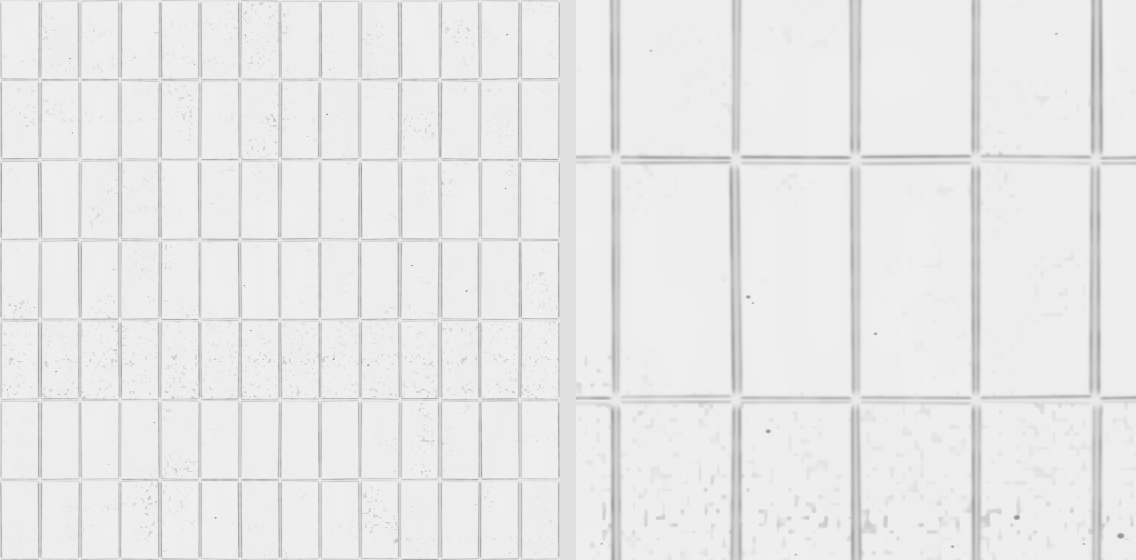
Left, the full canvas; right, a detail of the centre.
Reproduce this texture procedurally as a three.js fragment shader.

```glsl
// White upright wall tiles in a straight 14 by 7 grid with thin grey joints.
// Each tile gets its own slightly skewed edges, uneven edge lines, chips and
// stippled wear; all noise lattices wrap, so the canvas tiles seamlessly.
varying vec2 vUv;

const vec2 GRID = vec2(14.0, 7.0);
const vec2 HALF_JOINT = vec2(0.0024, 0.0017);
const float SOFT = 0.0009;
const vec3 GLAZE = vec3(0.932);
const vec3 GROUT = vec3(0.83);
const vec3 PALE_GROUT = vec3(0.915);
const vec3 EDGE_GREY = vec3(0.61);
const vec3 CHIP_GREY = vec3(0.48);

float hash(vec2 p) {
  vec3 q = fract(p.xyx * vec3(0.1031, 0.1030, 0.0973));
  q += dot(q, q.yzx + 33.33);
  return fract((q.x + q.y) * q.z);
}

// Value noise on a lattice of whole cells that wraps at the canvas edges
float wrapNoise(vec2 uv, vec2 cells, float seed) {
  vec2 p = uv * cells;
  vec2 i = floor(p);
  vec2 f = fract(p);
  f = f * f * (3.0 - 2.0 * f);
  vec2 a = mod(i, cells) + seed;
  vec2 b = mod(i + 1.0, cells) + seed;
  return mix(mix(hash(a), hash(vec2(b.x, a.y)), f.x),
             mix(hash(vec2(a.x, b.y)), hash(b), f.x), f.y);
}

// Inset of one tile side, leaning from one random value to another
float sideInset(vec2 cell, float side, float along, float halfJoint) {
  float lean = mix(hash(cell + side), hash(cell + side + 7.3), along);
  return halfJoint * mix(0.55, 1.4, lean);
}

float line(float d, float width) {
  return exp(-d * d / (width * width));
}

// Random darkness of one tile side
float sideTone(vec2 cell, float side, float low) {
  return mix(low, 1.0, hash(cell + side));
}

// Small dark pits scattered over one tile
float chips(vec2 p, vec2 cell, vec2 size) {
  float mask = 0.0;
  for (int i = 0; i < 4; i++) {
    vec2 id = cell + float(i) * 19.7 + 31.0;
    vec2 centre = size * mix(vec2(0.1), vec2(0.9),
                             vec2(hash(id), hash(id + 3.1)));
    float radius = mix(0.0005, 0.0020, pow(hash(id + 5.7), 3.0));
    float present = step(0.80, hash(id + 9.2));
    float d = length((p - centre) * vec2(1.0, 1.3)) - radius;
    mask = max(mask, present * (1.0 - smoothstep(-SOFT, SOFT, d)));
  }
  return mask;
}

// Fine stipple gathered in patches, bands and one dusty row
float wear(vec2 uv, vec2 local, vec2 cell) {
  float grain = wrapNoise(uv, vec2(280.0, 240.0), 11.0);
  float patches = smoothstep(0.55, 0.95, wrapNoise(uv, vec2(24.0, 18.0), 43.0));
  float bands = smoothstep(0.70, 0.95, wrapNoise(uv, vec2(7.0, 56.0), 71.0));
  float dusty = 1.0 - step(0.5, abs(cell.y - 2.0));
  float dust = dusty * (0.25 + 0.5 * line(local.y, 0.18)
                      + 0.6 * line(local.y - 0.5, 0.07));
  float worn = step(0.5, hash(cell + 83.0));
  float amount = patches * mix(0.25, 0.8, worn) + bands * 0.35 + dust;
  return smoothstep(0.68, 0.95, grain) * amount;
}

void main() {
  vec2 uv = fract(vUv);
  vec2 cell = floor(uv * GRID);
  vec2 local = fract(uv * GRID);
  vec2 size = 1.0 / GRID;
  vec2 p = local * size;

  // Distances inward from the four uneven sides
  float left = p.x - sideInset(cell, 1.0, local.y, HALF_JOINT.x);
  float right = size.x - p.x - sideInset(cell, 2.0, local.y, HALF_JOINT.x);
  float bottom = p.y - sideInset(cell, 3.0, local.x, HALF_JOINT.y);
  float top = size.y - p.y - sideInset(cell, 4.0, local.x, HALF_JOINT.y);
  vec2 toGrid = min(p, size - p);

  // Glazed face with faint tone shifts, wear and chips
  vec3 color = GLAZE + 0.006 * (hash(cell + 57.0) - 0.5);
  color += 0.008 * (wrapNoise(uv, vec2(56.0, 21.0), 5.0) - 0.5);
  color -= 0.15 * wear(uv, local, cell);
  color = mix(color, CHIP_GREY, 0.75 * chips(p, cell, size));

  // Grout, paler along the rows and at the crossings
  float upright = 1.0 - smoothstep(-SOFT, SOFT, min(left, right));
  float level = 1.0 - smoothstep(-SOFT, SOFT, min(bottom, top));
  float clearY = smoothstep(0.001, 0.008, toGrid.y);
  float clearX = smoothstep(0.001, 0.005, toGrid.x);
  color = mix(color, mix(PALE_GROUT, GROUT, clearY), upright);
  color = mix(color, PALE_GROUT, level);

  // Uneven shadow lines where the tiles meet the grout
  float rough = mix(0.55, 1.0, wrapNoise(uv, vec2(112.0), 23.0));
  float sides = max(line(left, 0.0012) * sideTone(cell, 13.0, 0.25),
                    line(right, 0.0012) * sideTone(cell, 17.0, 0.45));
  float ends = max(line(bottom, 0.0011) * sideTone(cell, 21.0, 0.5),
                   line(top, 0.0011) * sideTone(cell, 27.0, 0.2) * 0.7);
  float shadow = max(sides * clearY, ends * clearX) * rough;
  color = mix(color, EDGE_GREY, shadow);

  gl_FragColor = vec4(color, 1.0);
}
```
